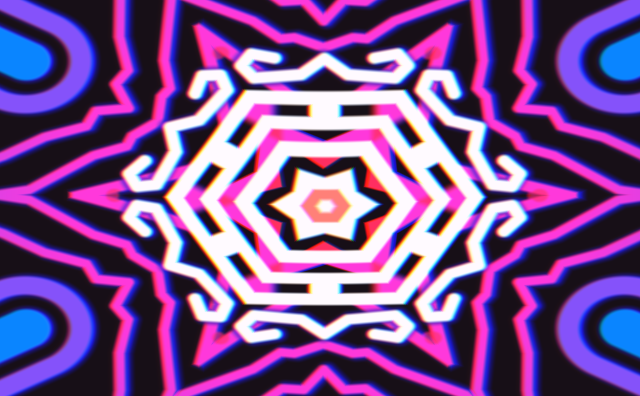
A Shadertoy shader for this background:

```glsl
const vec3 INK = vec3(.09, .06, .09);
const vec3 WHITE = vec3(1., .98, 1.);
const vec3 MAGENTA = vec3(1., .22, .86);
const vec3 VIOLET = vec3(.52, .32, .98);
const vec3 AZURE = vec3(.04, .52, 1.);
const vec3 NAVY = vec3(.15, .1, .72);
const vec3 RED = vec3(1., .18, .38);

float fill(float d) { return smoothstep(.03, -.03, d); }

float segment(vec2 p, vec2 a, vec2 b) {
    vec2 ab = b - a;
    return length(p - a - ab * clamp(dot(p - a, ab) / dot(ab, ab), 0., 1.));
}

float polyline(vec2 p, vec2 path[6]) {
    float d = 9.;
    for (int i = 0; i < 5; i++) d = min(d, segment(p, path[i], path[i + 1]));
    return d;
}

// Coloured stroke with a blue rim
vec3 neon(vec3 base, vec3 tint, float d) {
    base = mix(base, NAVY, .8 * smoothstep(.09, -.02, d));
    return mix(base, tint, fill(d));
}

vec3 scene(vec2 p) {
    // The inner rings sink slightly below the outer ones
    p.y += .18 * exp(-.45 * dot(p, p));

    // Six mirrored sectors: the vertex axis lies along +x
    float r = length(p);
    float a = abs(mod(atan(p.y, p.x) + .5235988, 1.0471976) - .5235988);
    vec2 f = r * vec2(cos(a), sin(a));
    vec2 s = vec2(.5 * f.x - .866 * f.y, .866 * f.x + .5 * f.y);
    float hex = s.y / .866;
    vec3 col = INK;

    // Outer cells: violet arch around a blue heart
    float cell = length(vec2(s.x, min(s.y - 4.15, 0.)));
    col = neon(col, VIOLET, abs(cell - .67) - .14);
    col = neon(col, AZURE, cell - .3);

    // Jagged contours
    vec2 nearPath[6] = vec2[6](vec2(0, 2.3), vec2(.35, 2.45), vec2(.52, 2.43),
                               vec2(.85, 2.7), vec2(1.7, 3.1), vec2(1.97, 3.41));
    vec2 farPath[6] = vec2[6](vec2(0, 2.7), vec2(.24, 3.02), vec2(.5, 3.),
                              vec2(.9, 3.35), vec2(1.4, 3.63), vec2(2.5, 4.45));
    vec3 tint = mix(MAGENTA, VIOLET, .35 * smoothstep(2.8, 4.6, r));
    col = neon(col, tint, polyline(s, farPath) - .07);
    col = neon(col, tint, polyline(s, nearPath) - .07);

    // Star points on the vertex axes
    float spike = abs(f.y - .33 * (2.9 - f.x)) - .09;
    col = neon(col, MAGENTA, max(spike, f.x - 3.05));
    col = mix(col, RED, .6 * fill(length(f - vec2(2.55, 0)) - .1));

    // White scrolls along each side
    vec2 curl[6] = vec2[6](vec2(0, 2.14), vec2(.28, 1.9), vec2(.85, 1.84),
                           vec2(1., 2.02), vec2(.88, 2.2), vec2(.6, 2.14));
    col = neon(col, WHITE, polyline(s, curl) - .085);

    // Double hexagon with slots and bridges
    col = mix(col, WHITE, fill(hex - 1.92));
    float slot = max(abs(hex - 1.6) - .09, .19 - s.x);
    col = mix(col, mix(INK, MAGENTA, smoothstep(.52, .68, s.x)), fill(slot));

    // Magenta ring with dark wedges and red corners
    vec3 ring = mix(MAGENTA, RED, .8 * smoothstep(.48, .6, s.x));
    ring = neon(ring, INK, s.x - 2.2 * (s.y - .97));
    col = mix(col, ring, fill(hex - 1.29));

    // Inner hexagon, dark scalloped ring and white star
    col = mix(col, WHITE, fill(hex - 1.1));
    vec3 hollow = mix(INK, RED, fill(s.x - 1.3 * (s.y - .57)));
    col = mix(col, hollow, fill(hex - .85));
    col = mix(col, WHITE, fill(dot(f, vec2(.64, .77)) - .42));

    // Salmon core with a bright centre
    col = mix(col, vec3(1., .5, .47), fill(hex - .3));
    return mix(col, WHITE, smoothstep(.16, .07, hex));
}

void mainImage(out vec4 fragColor, in vec2 fragCoord) {
    vec2 p = (fragCoord / iResolution.xy - .508) * vec2(7.68, 6.14);

    // Slight horizontal colour fringe
    vec2 shift = vec2(.025, 0);
    vec3 col = vec3(scene(p + shift).r, scene(p).g, scene(p - shift).b);
    fragColor = vec4(col, 1.);
}
```
